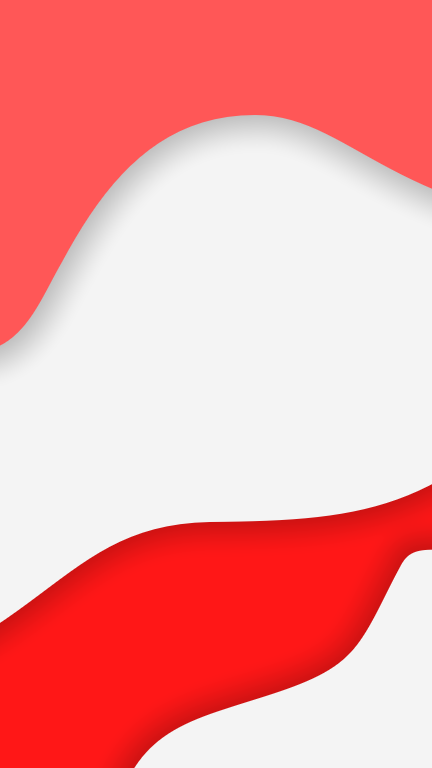
This background is drawn by a WebGL 2 fragment shader. Its source:

```glsl
#version 300 es
precision highp float;
// Paper-cut waves: a coral sheet above, a red band below, soft shadows on pale grey.

#define BOARD vec2(432.0, 768.0)   // artboard units, y pointing down
#define STEPS 20                   // line pieces per Bezier curve
#define SHADOW_REACH 38.0
#define SHADOW_INSET 20.0
#define SHADOW_DEPTH 0.26
#define SHADOW_SHIFT vec2(2.0, 3.0)
#define PAPER vec3(0.957)
#define CORAL vec3(1.0, 0.34, 0.34)
#define RED vec3(1.0, 0.09, 0.09)

uniform vec2 u_resolution;
out vec4 fragColor;

// Edge state: x = nearest squared distance, y = height below the curve
const vec2 FAR = vec2(1e9, -1.0);

vec2 bezierPoint(vec2 a, vec2 b, vec2 c, vec2 d, float t) {
  float s = 1.0 - t;
  return s * s * s * a + 3.0 * s * s * t * b + 3.0 * s * t * t * c + t * t * t * d;
}

// Adds one cubic Bezier, running left to right, to the edge state
vec2 addCurve(vec2 edge, vec2 p, vec2 a, vec2 b, vec2 c, vec2 d) {
  vec2 from = a;
  for (int i = 1; i <= STEPS; i++) {
    vec2 to = bezierPoint(a, b, c, d, float(i) / float(STEPS));
    vec2 along = to - from, rel = p - from;
    vec2 off = rel - along * clamp(dot(rel, along) / dot(along, along), 0.0, 1.0);
    edge.x = min(edge.x, dot(off, off));
    if (p.x >= from.x && p.x < to.x) edge.y = rel.y - along.y * rel.x / along.x;
    from = to;
  }
  return edge;
}

// Signed distance, positive below the edge
float signedDistance(vec2 edge) {
  return sqrt(edge.x) * (edge.y < 0.0 ? -1.0 : 1.0);
}

float coralEdge(vec2 p) {
  vec2 e = FAR;
  e = addCurve(e, p, vec2(-20, 352), vec2(25, 345), vec2(40, 300), vec2(62, 262));
  e = addCurve(e, p, vec2(62, 262), vec2(106, 180), vec2(160, 115), vec2(255, 115));
  e = addCurve(e, p, vec2(255, 115), vec2(320, 115), vec2(360, 162), vec2(450, 196));
  return signedDistance(e);
}

float bandTop(vec2 p) {
  vec2 e = FAR;
  e = addCurve(e, p, vec2(-20, 636), vec2(70, 580), vec2(105, 524), vec2(210, 522));
  e = addCurve(e, p, vec2(210, 522), vec2(310, 521), vec2(380, 517), vec2(450, 474));
  return signedDistance(e);
}

float bandBottom(vec2 p) {
  vec2 e = FAR;
  e = addCurve(e, p, vec2(125, 785), vec2(145, 742), vec2(175, 725), vec2(225, 709));
  e = addCurve(e, p, vec2(225, 709), vec2(270, 694), vec2(322, 682), vec2(348, 655));
  e = addCurve(e, p, vec2(348, 655), vec2(368, 636), vec2(382, 600), vec2(400, 567));
  e = addCurve(e, p, vec2(400, 567), vec2(409, 549), vec2(420, 549), vec2(450, 550));
  return signedDistance(e);
}

// Light left at a distance from the sheet that casts the shadow
float shade(float dist) {
  return 1.0 - SHADOW_DEPTH * (1.0 - smoothstep(-SHADOW_INSET, SHADOW_REACH, dist));
}

void main() {
  vec2 uv = gl_FragCoord.xy / u_resolution;
  vec2 p = vec2(uv.x, 1.0 - uv.y) * BOARD;
  float soft = BOARD.x / u_resolution.x;

  float coral = coralEdge(p);
  float top = bandTop(p);
  float bottom = bandBottom(p);

  // Pale sheet under the shadow of the coral one
  vec3 color = PAPER * shade(coralEdge(p - SHADOW_SHIFT));

  // Red band, sunk between the two pale sheets
  vec3 band = RED * shade(top) * shade(-bottom);
  color = mix(color, band, clamp(top / soft + 0.5, 0.0, 1.0));
  color = mix(color, PAPER, clamp(bottom / soft + 0.5, 0.0, 1.0));

  // Coral sheet on top
  color = mix(color, CORAL, clamp(0.5 - coral / soft, 0.0, 1.0));
  fragColor = vec4(color, 1.0);
}
```
